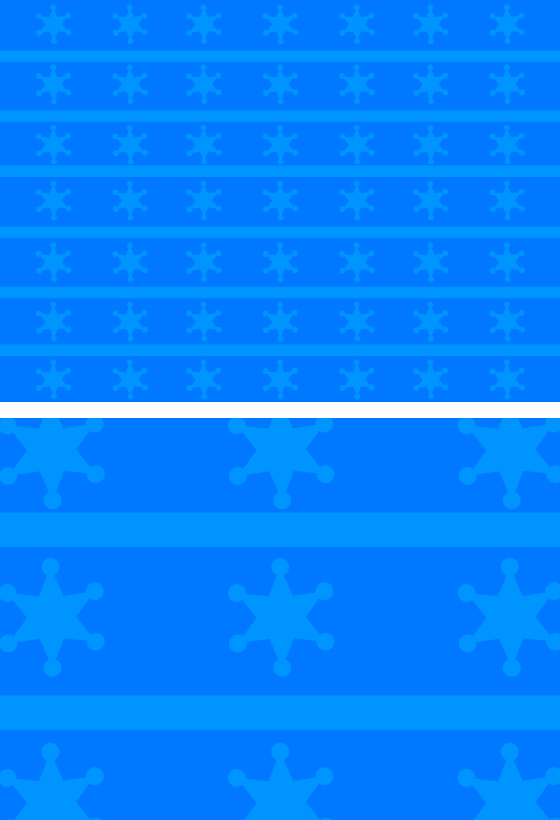
Top: the whole. Bottom: its middle third, enlarged.
Give the GLSL for this pattern, as a WebGL 2 fragment shader.

```glsl
#version 300 es
precision highp float;
// Rows of knobbed six-pointed stars separated by horizontal stripes, in two blues.

uniform vec2 u_resolution;
out vec4 outColor;

const vec3 GROUND_BLUE = vec3(0.0, 0.47, 1.0);
const vec3 LIGHT_BLUE = vec3(0.0, 0.58, 1.0);
const float PI = 3.14159;

// Columns, as fractions of the canvas width
const float COLUMNS = 7.0;
const float FIRST_COLUMN = 0.0957;
const float COLUMN_PITCH = 0.1350;
const float COLUMN_SHIFT = 0.0017;

// Everything else is a fraction of the canvas height
const int ROWS = 7;
const float ROW_Y[ROWS] = float[](0.9399, 0.7903, 0.6403, 0.5014, 0.3480, 0.2000, 0.0563);
const int STRIPES = 6;
const float STRIPE_Y[STRIPES] = float[](0.8601, 0.7112, 0.5740, 0.4224, 0.2726, 0.1291);
const float STRIPE_HALF = 0.0143;

const float POINTS = 6.0;
const float TIP_RADIUS = 0.0419;
const float NOTCH_RADIUS = 0.0204;
const float KNOB_RADIUS = 0.0074;
const float STAR_TILT = 0.02;

// Small swelling on the edge of one stripe
const vec2 BUMP_CENTER = vec2(0.011, 0.5866);
const vec2 BUMP_RADII = vec2(0.011, 0.0035);

// Signed distance to a star with a round knob on each tip
float starDistance(vec2 p) {
    float halfSector = PI / POINTS;
    float angle = atan(p.x, p.y) + STAR_TILT;
    angle = mod(angle + halfSector, 2.0 * halfSector) - halfSector;
    vec2 q = length(p) * vec2(cos(angle), abs(sin(angle)));
    vec2 tip = vec2(TIP_RADIUS, 0.0);
    vec2 notch = NOTCH_RADIUS * vec2(cos(halfSector), sin(halfSector));
    vec2 edgeNormal = normalize(vec2(notch.y, tip.x - notch.x));
    float body = dot(q - tip, edgeNormal);
    float knob = length(q - tip) - KNOB_RADIUS;
    return min(body, knob);
}

// Horizontal centre of the column nearest to x, with its uneven spacing
float columnCenter(float x, float aspect) {
    float index = round((x / aspect - FIRST_COLUMN) / COLUMN_PITCH);
    index = clamp(index, 0.0, COLUMNS - 1.0);
    float shift = mod(index + 1.0, 3.0) - 1.0;
    return aspect * (FIRST_COLUMN + index * COLUMN_PITCH + shift * COLUMN_SHIFT);
}

float bumpDistance(vec2 p) {
    return (length((p - BUMP_CENTER) / BUMP_RADII) - 1.0) * BUMP_RADII.y;
}

void main() {
    float pixel = 1.0 / u_resolution.y;
    vec2 p = gl_FragCoord.xy * pixel;
    float centerX = columnCenter(p.x, u_resolution.x * pixel);

    // Union of bump, stars and stripes
    float d = bumpDistance(p);
    for (int i = 0; i < ROWS; i++) {
        d = min(d, starDistance(p - vec2(centerX, ROW_Y[i])));
    }
    for (int i = 0; i < STRIPES; i++) {
        d = min(d, abs(p.y - STRIPE_Y[i]) - STRIPE_HALF);
    }

    float coverage = clamp(0.5 - d / pixel, 0.0, 1.0);
    outColor = vec4(mix(GROUND_BLUE, LIGHT_BLUE, coverage), 1.0);
}
```
